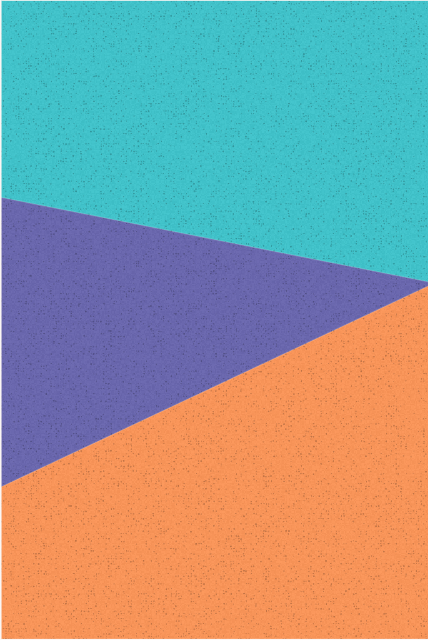
Give the GLSL for this background, as a WebGL 2 fragment shader.

```glsl
#version 300 es
// Three flat paper-like colour fields split by two slanted edges, with fine speckled grain.
precision highp float;

#define UPPER_EDGE vec2(0.6919, 0.5598)  // edge height at the left and right side
#define LOWER_EDGE vec2(0.2385, 0.5530)
#define MARGIN vec3(0.0024, 0.0012, 0.0018) // left, top, bottom
#define SEAM_WIDTH 0.0011
#define SEAM_LIGHT 0.16
#define GRAIN_CELLS 512.0
#define GRAIN_AMOUNT 0.035
#define SPECK_CELLS 256.0
#define SPECK_SHARE 0.24
#define SPECK_DARK 0.17

uniform vec2 u_resolution;
out vec4 fragColor;

const vec3 TEAL = vec3(0.255, 0.760, 0.790);
const vec3 VIOLET = vec3(0.415, 0.404, 0.680);
const vec3 ORANGE = vec3(0.972, 0.582, 0.348);
const vec3 PAPER = vec3(0.985, 0.965, 0.955);

float hash(vec2 cell) {
  vec3 q = fract(cell.xyx * vec3(0.1031, 0.1030, 0.0973));
  q += dot(q, q.yzx + 33.33);
  return fract((q.x + q.y) * q.z);
}

// Signed distance to a slanted edge, positive above it.
float edgeDistance(vec2 p, vec2 heights, float width) {
  float slope = (heights.y - heights.x) / width;
  return (p.y - heights.x - slope * p.x) / sqrt(1.0 + slope * slope);
}

// Cellular specks: one jittered dot in some of the cells.
float specks(vec2 p, float pixel) {
  vec2 grid = p * SPECK_CELLS;
  vec2 cell = floor(grid);
  vec2 centre = 0.3 + 0.4 * vec2(hash(cell + 17.0), hash(cell + 59.0));
  float radius = mix(0.20, 0.36, hash(cell + 83.0));
  float blur = max(pixel * SPECK_CELLS * 0.5, 0.04);
  float dot_ = 1.0 - smoothstep(radius - blur, radius + blur, length(grid - cell - centre));
  return dot_ * step(hash(cell + 5.0), SPECK_SHARE) * mix(0.5, 1.3, hash(cell + 131.0));
}

void main() {
  vec2 p = gl_FragCoord.xy / u_resolution.y;
  float width = u_resolution.x / u_resolution.y;
  float pixel = 1.0 / u_resolution.y;

  // Colour fields
  float upper = edgeDistance(p, UPPER_EDGE, width);
  float lower = edgeDistance(p, LOWER_EDGE, width);
  float soft = 0.6 * pixel;
  vec3 color = mix(ORANGE, VIOLET, smoothstep(-soft, soft, lower));
  color = mix(color, TEAL, smoothstep(-soft, soft, upper));

  // Fine grain and dark specks
  float grain = hash(floor(p * GRAIN_CELLS)) - 0.5;
  color += GRAIN_AMOUNT * grain;
  color *= 1.0 - SPECK_DARK * specks(p, pixel);

  // Pale seams along both edges
  float seam = min(abs(upper), abs(lower));
  color = mix(color, PAPER, SEAM_LIGHT * (1.0 - smoothstep(0.0, SEAM_WIDTH + soft, seam)));

  // Paper margin on the left, top and bottom
  vec3 inset = vec3(p.x, 1.0 - p.y, p.y) - MARGIN;
  float inside = min(inset.x, min(inset.y, inset.z));
  color = mix(PAPER, color, smoothstep(-soft, soft, inside));

  fragColor = vec4(color, 1.0);
}
```
